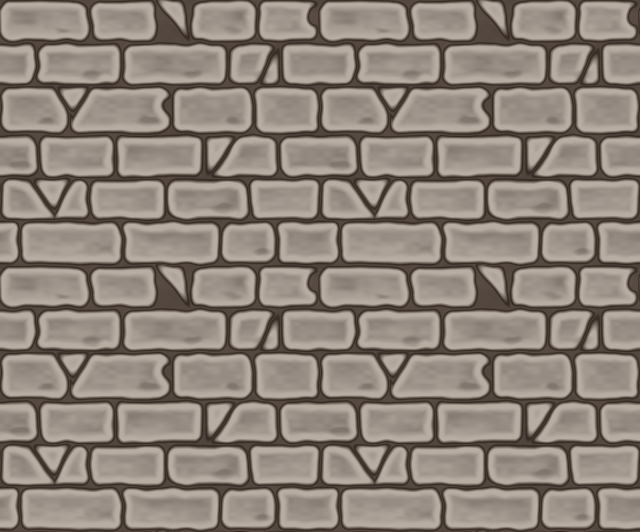
Give the GLSL for this texture, as a WebGL 1 fragment shader.

```glsl
precision highp float;
// Old stone wall: a block of six courses, repeated twice across and twice down.
// Each course is split into rounded stones by four joints; a triangular shard,
// a notch or a hole breaks some of them. Wrapping noise bends edges and shades faces.
uniform vec2 u_resolution;

float hash(vec2 p) {
  vec3 q = fract(p.xyx * 0.1031);
  q += dot(q, q.yzx + 33.33);
  return fract((q.x + q.y) * q.z);
}

// Value noise that wraps after "period" cells
float noise(vec2 p, vec2 period) {
  vec2 i = floor(p), f = fract(p);
  f = f * f * (3.0 - 2.0 * f);
  vec2 lo = mod(i, period), hi = mod(i + 1.0, period);
  return mix(mix(hash(lo), hash(vec2(hi.x, lo.y)), f.x),
             mix(hash(vec2(lo.x, hi.y)), hash(hi), f.x), f.y);
}

float smoothMax(float a, float b, float k) {
  float h = max(k - abs(a - b), 0.0) / k;
  return max(a, b) + h * h * k * 0.25;
}

// Signed distance to the line a-b, positive outside a clockwise shape
float side(vec2 p, vec2 a, vec2 b) {
  vec2 e = normalize(b - a);
  return dot(p - a, vec2(e.y, -e.x));
}

void main() {
  // Block space: 384 by 320 units, y pointing down
  vec2 uv = gl_FragCoord.xy / u_resolution * vec2(2.0, -2.0);
  float pixel = 768.0 / u_resolution.x;
  vec2 cells = vec2(24.0, 20.0);
  vec2 wobble = vec2(noise(uv * cells, cells), noise(uv * cells + 7.0, cells)) - 0.5;
  vec2 p = uv * vec2(384.0, 320.0) + 3.6 * wobble;
  p.y = mod(p.y + 1.0, 320.0);

  // Courses: vertical span, joints and shard corners
  float row = 0.0;
  vec2 span = vec2(0.0, 52.0);
  vec4 joints = vec4(-1.0, 108.0, 228.0, 309.0);
  vec2 a = vec2(182.0, -3.0), b = vec2(220.0, 1.0), c = vec2(231.0, 56.0);
  if (p.y > 266.5) {
    row = 5.0; span = vec2(266.5, 320.0);
    joints = vec4(24.0, 147.5, 264.5, 332.5);
    a = vec2(0.0, -90.0); b = vec2(9.0, -90.0); c = vec2(9.0, -80.0);
  } else if (p.y > 215.5) {
    row = 4.0; span = vec2(215.5, 266.5);
    joints = vec4(0.5, 107.0, 199.0, 300.0);
    a = vec2(37.0, 216.0); b = vec2(88.0, 216.0); c = vec2(64.0, 258.0);
  } else if (p.y > 163.0) {
    row = 3.0; span = vec2(163.0, 215.5);
    joints = vec4(47.0, 137.5, 245.0, 333.5);
    a = vec2(245.0, 164.0); b = vec2(286.0, 164.0); c = vec2(247.0, 219.0);
  } else if (p.y > 104.0) {
    row = 2.0; span = vec2(104.0, 163.0);
    joints = vec4(-0.5, 82.5, 204.5, 304.5);
    a = vec2(66.0, 104.0); b = vec2(111.0, 104.0); c = vec2(87.0, 140.0);
  } else if (p.y > 52.0) {
    row = 1.0; span = vec2(52.0, 104.0);
    joints = vec4(44.0, 147.0, 274.5, 334.5);
    a = vec2(335.0, 50.0); b = vec2(335.0, 104.0); c = vec2(309.0, 104.0);
  }

  // Leaning joints, and the stone between two of them
  float midY = 0.5 * (span.x + span.y);
  vec4 lean = vec4(hash(vec2(row, 11.0)), hash(vec2(row, 12.0)),
                   hash(vec2(row, 13.0)), hash(vec2(row, 14.0))) - 0.5;
  joints += 0.17 * lean * (p.y - midY);
  p.x = joints.x + mod(p.x - joints.x, 384.0);
  vec2 ends = joints.xy;
  float index = 0.0;
  if (p.x > joints.y) { ends = joints.yz; index = 1.0; }
  if (p.x > joints.z) { ends = joints.zw; index = 2.0; }
  if (p.x > joints.w) { ends = vec2(joints.w, joints.x + 384.0); index = 3.0; }
  float seed = hash(vec2(index + 3.0, row * 5.0 + 2.0));
  vec2 center = vec2(0.5 * (ends.x + ends.y), midY);
  vec2 halfSize = 0.5 * vec2(ends.y - ends.x, span.y - span.x) - vec2(2.2, 2.3 + 0.7 * seed);
  float radius = 8.0 + 5.0 * seed;
  vec2 q = abs(p - center) - halfSize + radius;
  float d = length(max(q, 0.0)) + min(max(q.x, q.y), 0.0) - radius;

  // Hole beside the top shard, notches, then the shard and its crack
  if (row < 0.5 && index == 1.0) d = smoothMax(d, 21.0 - abs(p.x - 208.0), 9.0);
  if (row < 0.5 && index == 3.0) d = smoothMax(d, 13.0 - length(p - vec2(381.0, 20.0)), 5.0);
  if (row == 2.0 && index == 1.0) d = smoothMax(d, 10.0 - length(p - vec2(205.0, 129.0)), 5.0);
  vec3 edges = vec3(side(p, a, b), side(p, b, c), side(p, c, a));
  float crack = max(edges.x, max(edges.y, edges.z));
  float shard = smoothMax(smoothMax(edges.x, edges.y, 8.0), edges.z, 8.0) + 2.0;
  d = min(smoothMax(d, 2.2 - crack, 4.0), shard);

  // Pale worn rim around a blotchy, darker face
  vec2 broad = vec2(12.0, 16.0), fine = vec2(40.0, 60.0);
  float blotch = 0.7 * noise(uv * broad, broad) + 0.3 * noise(uv * fine, fine);
  float depth = -d;
  float face = smoothstep(5.0, 14.0, depth + 7.0 * (blotch - 0.5));
  float low = (p.y - midY) / (span.y - span.x);
  float tone = mix(0.92, 0.22 + 1.0 * (blotch - 0.5) + 0.45 * low, face);
  vec2 stain = (p - center - halfSize * vec2(seed - 0.3, 0.5)) / vec2(14.0, 6.0);
  tone -= 0.55 * step(0.55, seed) * smoothstep(1.2, 0.3, length(stain) + blotch - 0.5);
  vec3 stone = mix(vec3(0.54, 0.50, 0.465), vec3(0.735, 0.695, 0.655), clamp(tone, -0.2, 1.1));
  stone = mix(vec3(0.44, 0.40, 0.36), stone, smoothstep(0.3, 3.2, depth));

  // Mortar, darkest along the stones
  vec3 mortar = mix(vec3(0.20, 0.16, 0.13), vec3(0.33, 0.28, 0.25), smoothstep(0.6, 3.0, d));
  mortar *= 0.92 + 0.16 * blotch;
  float blur = 0.6 + 0.5 * pixel;
  gl_FragColor = vec4(mix(stone, mortar, smoothstep(-blur, blur, d)), 1.0);
}
```
